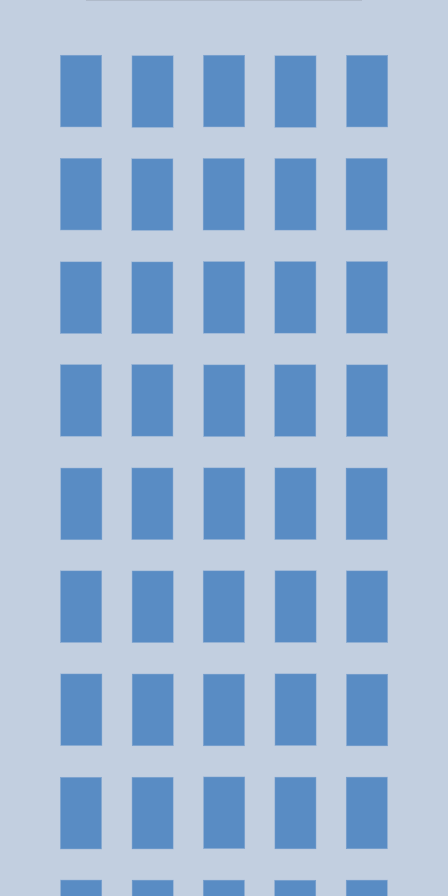
Reproduce this pattern procedurally as a Shadertoy shader.

```glsl
// A pale facade with a regular grid of upright blue windows, five across,
// running off the lower edge. Each point is folded to its nearest window,
// whose box distance gives a softly smoothed mask with a slight offset.

#define COLUMNS 5.0
#define ROWS 9.0
#define PITCH vec2(0.1594, 0.2301)         // spacing, in canvas widths
#define FIRST_CENTRE vec2(0.1812, 0.2038)  // upper left window, from the top
#define HALF_SIZE vec2(0.0460, 0.0800)
#define OFFSET_AMOUNT 0.0012
#define EDGE_SOFTNESS 0.0020
#define WALL_COLOR vec3(0.760, 0.810, 0.880)
#define WINDOW_COLOR vec3(0.350, 0.550, 0.770)
#define ROOF_COLOR vec3(0.690, 0.730, 0.790)

vec2 hash22(vec2 p) {
    vec3 q = fract(p.xyx * vec3(0.1031, 0.1030, 0.0973));
    q += dot(q, q.yzx + 33.33);
    return fract((q.xx + q.yz) * q.zy);
}

float boxDistance(vec2 p, vec2 halfSize) {
    vec2 d = abs(p) - halfSize;
    return length(max(d, 0.0)) + min(max(d.x, d.y), 0.0);
}

float fillMask(float distance, float softness) {
    return 1.0 - smoothstep(-softness, softness, distance);
}

void mainImage(out vec4 fragColor, in vec2 fragCoord) {
    // Canvas widths, measured downward from the upper left corner
    vec2 p = vec2(fragCoord.x, iResolution.y - fragCoord.y) / iResolution.x;
    float pixel = 1.0 / iResolution.x;
    float softness = max(EDGE_SOFTNESS, 0.6 * pixel);

    // Nearest window in the bounded grid
    vec2 cell = round((p - FIRST_CENTRE) / PITCH);
    cell = clamp(cell, vec2(0.0), vec2(COLUMNS, ROWS) - 1.0);
    vec2 offset = (hash22(cell + 7.0) - 0.5) * OFFSET_AMOUNT;
    vec2 local = p - FIRST_CENTRE - cell * PITCH - offset;
    float window = fillMask(boxDistance(local, HALF_SIZE), softness);

    // Hairline of roof along the upper edge
    float roof = fillMask(boxDistance(p - vec2(0.5, 0.0), vec2(0.308, 0.0022)), 0.6 * pixel);

    vec3 color = mix(WALL_COLOR, ROOF_COLOR, roof);
    color = mix(color, WINDOW_COLOR, window);
    fragColor = vec4(color, 1.0);
}
```
